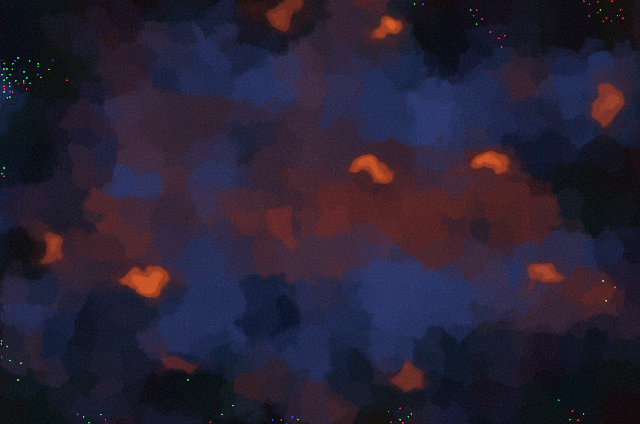
A WebGL 1 fragment shader for this background:

```glsl
precision highp float;
// A dim nebula: soft-edged facets take their colour from gradient noise fields,
// cool and warm patches gather towards the centre, small embers glow among them,
// and clusters of tiny coloured specks with fine grain cover the dark margins.
uniform vec2 u_resolution;

#define DARK vec3(0.058, 0.060, 0.078)
#define NAVY vec3(0.090, 0.108, 0.190)
#define BLUE vec3(0.150, 0.190, 0.365)
#define DUSK vec3(0.220, 0.150, 0.220)
#define MAROON vec3(0.335, 0.145, 0.150)
#define EMBER vec3(0.680, 0.270, 0.130)
#define FACET_SIZE 0.11
#define FACET_SHARPNESS 18.0
#define EMBER_CELL 0.27
#define EMBER_CHANCE 0.6
#define SPECK_GRID 150.0
#define GRAIN 0.065

vec2 hash2(vec2 p) {
  vec3 q = fract(p.xyx * vec3(0.1031, 0.103, 0.0973));
  q += dot(q, q.yzx + 33.33);
  return fract((q.xx + q.yz) * q.zy);
}

float cornerSlope(vec2 cell, vec2 corner, vec2 f) {
  float angle = 6.2832 * hash2(cell + corner).x;
  return dot(vec2(cos(angle), sin(angle)), f - corner);
}

float gradientNoise(vec2 p) {
  vec2 i = floor(p), f = fract(p);
  vec2 u = f * f * f * (f * (f * 6.0 - 15.0) + 10.0);
  float low = mix(cornerSlope(i, vec2(0.0), f), cornerSlope(i, vec2(1.0, 0.0), f), u.x);
  float high = mix(cornerSlope(i, vec2(0.0, 1.0), f), cornerSlope(i, vec2(1.0), f), u.x);
  return mix(low, high, u.y);
}

float twoOctaves(vec2 p) {
  return gradientNoise(p) + 0.5 * gradientNoise(p * 2.03 + 17.3);
}

vec2 warp(vec2 p) {
  return vec2(gradientNoise(p + 5.7), gradientNoise(p + 31.4));
}

// Falls from 1 at the centre of the canvas to below 0 in the corners.
float envelope(vec2 p) {
  vec2 uv = p * vec2(u_resolution.y / u_resolution.x, 1.0);
  return 1.0 - length((uv - 0.5) * vec2(1.5, 1.6));
}

// Colour of the cloud at one facet seed.
vec3 nebula(vec2 p, float jitter) {
  float light = 0.06 + envelope(p) + 0.75 * twoOctaves(p * 4.1 + 8.2) + 0.25 * (jitter - 0.5);
  float warmth = twoOctaves(p * 3.8 + 43.6) + 0.15 * (jitter - 0.5);
  vec3 shade = mix(DARK, NAVY, smoothstep(0.1, 0.38, light));
  shade += vec3(0.06, -0.005, -0.05) * warmth + vec3(-0.02, 0.04, 0.01) * gradientNoise(p * 5.0);
  vec3 lit = mix(BLUE, DUSK, smoothstep(-0.17, 0.0, warmth));
  lit = mix(lit, MAROON, smoothstep(0.15, 0.34, warmth));
  lit *= 0.9 + 0.25 * smoothstep(0.5, 1.1, light);
  return mix(shade, lit, smoothstep(0.34, 0.56, light));
}

// Blend of jittered cells, each holding one flat colour.
vec3 facets(vec2 p, float size) {
  vec2 q = p / size;
  q += 0.35 * warp(q * 1.7) + 0.15 * warp(q * 5.0);
  vec4 sum = vec4(0.0);
  for (int j = -1; j <= 1; j++) {
    for (int i = -1; i <= 1; i++) {
      vec2 id = floor(q) + vec2(float(i), float(j)), rnd = hash2(id + 71.0);
      vec2 seed = id + 0.1 + 0.8 * rnd;
      float weight = exp(-FACET_SHARPNESS * dot(q - seed, q - seed));
      sum += weight * vec4(nebula(seed * size, fract(rnd.x * 17.0 + rnd.y)), 1.0);
    }
  }
  return sum.rgb / sum.a;
}

// Irregular glowing patches from dull red to orange, each with a faint halo.
vec3 addEmbers(vec3 color, vec2 p) {
  vec2 q = p + 0.045 * warp(p * 14.0) + 0.01 * warp(p * 45.0);
  for (int j = -1; j <= 1; j++) {
    for (int i = -1; i <= 1; i++) {
      vec2 id = floor(q / EMBER_CELL) + vec2(float(i), float(j));
      vec2 rnd = hash2(id + 3.0), kind = hash2(id + 19.0);
      vec2 center = (id + 0.2 + 0.6 * rnd) * EMBER_CELL;
      float present = step(kind.x, EMBER_CHANCE) * step(0.2, envelope(center));
      float radius = mix(0.02, 0.042, kind.y), stretch = mix(0.75, 1.6, fract(kind.y * 7.0));
      float d = length((q - center) * vec2(1.0 / stretch, stretch));
      float heat = fract(kind.y * 5.0 + rnd.x), strength = present * mix(0.45, 0.95, heat);
      vec3 glow = mix(vec3(0.5, 0.17, 0.15), EMBER, heat);
      color = mix(color, MAROON, 0.55 * strength * (1.0 - smoothstep(radius, 2.2 * radius, d)));
      color = mix(color, glow, strength * (1.0 - smoothstep(-0.006, 0.006, d - radius)));
      color += vec3(0.2, 0.1, 0.02) * present * heat * (1.0 - smoothstep(0.4, 0.7, d / radius));
    }
  }
  return color;
}

// Clustered red, green and blue points in the dark margins.
vec3 specks(vec2 p) {
  vec2 q = p * SPECK_GRID, id = floor(q), rnd = hash2(id + 11.0), kind = hash2(id + 57.0);
  float cluster = smoothstep(0.12, 0.48, gradientNoise(p * 6.0 + 2.6));
  cluster *= 1.0 - smoothstep(0.08, 0.32, envelope(p));
  float spot = 1.0 - smoothstep(0.22, 0.42, length(q - id - 0.35 - 0.3 * rnd));
  float hue = kind.y + 0.9 * gradientNoise(p * 4.0 + 23.0);
  vec3 tint = mix(vec3(0.85, 0.12, 0.1), vec3(0.15, 0.8, 0.15), step(0.45, hue));
  tint = mix(tint, vec3(0.1, 0.25, 0.8), step(0.95, fract(kind.y * 13.0)));
  return tint * spot * step(kind.x, 0.16 * cluster) * step(0.01, cluster);
}

void main() {
  vec2 p = gl_FragCoord.xy / u_resolution.y, g = p * 210.0;
  vec3 color = mix(facets(p, FACET_SIZE), facets(p, FACET_SIZE * 0.5), 0.5);
  vec3 grain = vec3(gradientNoise(g), gradientNoise(g + 37.3), gradientNoise(g + 91.6));
  color = addEmbers(color, p) + GRAIN * grain + specks(p);
  gl_FragColor = vec4(clamp(color, 0.0, 1.0), 1.0);
}
```
